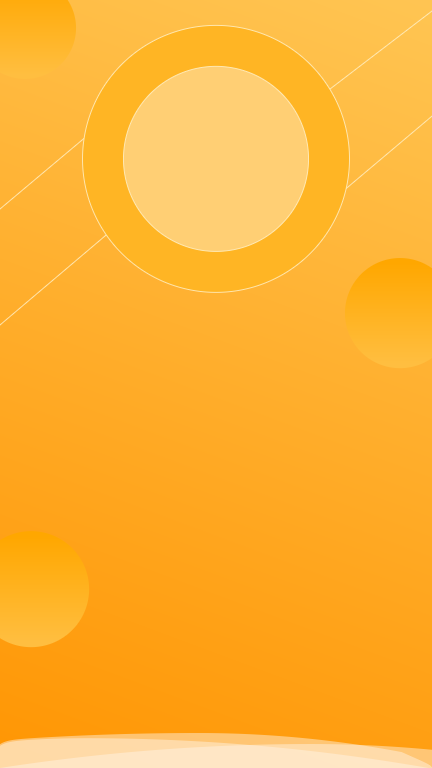
Write a Shadertoy shader that draws this background.

```glsl
// Warm orange gradient with a ringed disc, shaded balls, thin slanted lines and pale waves.

// Lengths are in canvas widths.
const vec3 DEEP_ORANGE = vec3(1.0, 0.592, 0.02);
const vec3 SOFT_AMBER  = vec3(1.0, 0.77, 0.32);
const vec3 RING_FILL   = vec3(1.0, 0.71, 0.14);
const vec3 DISC_FILL   = vec3(1.0, 0.812, 0.455);
const vec3 BALL_TOP    = vec3(1.0, 0.655, 0.0);
const vec3 BALL_BOTTOM = vec3(1.0, 0.745, 0.25);
const vec3 LINE_CREAM  = vec3(1.0, 0.94, 0.78);
const vec3 WAVE_CREAM  = vec3(1.0, 0.955, 0.9);

const vec2 GRADIENT_DIR   = vec2(0.35, 0.94);
const vec2 GRADIENT_RANGE = vec2(0.06, 2.0);
const vec2 DISC_CENTER    = vec2(0.5, 1.41);
const float RING_RADIUS   = 0.309;
const float DISC_RADIUS   = 0.2142;
const float LINE_HALF     = 0.0011;
const float LINE_ALPHA    = 0.85;
const float WAVE_ALPHA    = 0.47;

// Center and radius of each ball.
const vec3 BALLS[3] = vec3[3](
    vec3(0.058, 1.713, 0.118),
    vec3(0.926, 1.053, 0.1275),
    vec3(0.072, 0.414, 0.1343));

// Start and end of each slanted line.
const vec4 LINES[4] = vec4[4](
    vec4(0.0, 1.294, 0.194, 1.457),
    vec4(0.0, 1.0255, 0.246, 1.234),
    vec4(0.763, 1.571, 1.0, 1.7523),
    vec4(0.802, 1.342, 1.0, 1.509));

// Crest x, crest height, left curvature and right curvature of each wave.
const vec4 WAVES[3] = vec4[3](
    vec4(0.46, 0.081, 0.08, 0.20),
    vec4(0.20, 0.069, 0.22, 0.11),
    vec4(0.72, 0.0555, 0.107, 0.17));

float pixel;

// Smooth coverage of the region where the distance is negative.
float cover(float dist) {
    return clamp(0.5 - dist / pixel, 0.0, 1.0);
}

float segmentDistance(vec2 p, vec2 a, vec2 b) {
    vec2 ab = b - a;
    float t = clamp(dot(p - a, ab) / dot(ab, ab), 0.0, 1.0);
    return length(p - a - ab * t);
}

float stroke(float dist) {
    return LINE_ALPHA * cover(abs(dist) - LINE_HALF);
}

float waveHeight(float x, vec4 wave) {
    float dx = x - wave.x;
    return wave.y - (dx < 0.0 ? wave.z : wave.w) * dx * dx;
}

void mainImage(out vec4 fragColor, in vec2 fragCoord) {
    pixel = 1.0 / iResolution.x;
    vec2 p = fragCoord * pixel;

    // Diagonal background
    float t = (dot(p, GRADIENT_DIR) - GRADIENT_RANGE.x) / (GRADIENT_RANGE.y - GRADIENT_RANGE.x);
    vec3 color = mix(DEEP_ORANGE, SOFT_AMBER, clamp(t, 0.0, 1.0));

    // Balls shaded from top to bottom
    for (int i = 0; i < 3; i++) {
        vec2 q = (p - BALLS[i].xy) / BALLS[i].z;
        vec3 shade = mix(BALL_BOTTOM, BALL_TOP, clamp(0.5 + 0.55 * q.y, 0.0, 1.0));
        color = mix(color, shade, cover((length(q) - 1.0) * BALLS[i].z));
    }

    // Slanted lines
    for (int i = 0; i < 4; i++) {
        color = mix(color, LINE_CREAM, stroke(segmentDistance(p, LINES[i].xy, LINES[i].zw)));
    }

    // Ring and inner disc with fine outlines
    float r = length(p - DISC_CENTER);
    color = mix(color, RING_FILL, cover(r - RING_RADIUS));
    color = mix(color, DISC_FILL, cover(r - DISC_RADIUS));
    color = mix(color, LINE_CREAM, stroke(r - RING_RADIUS));
    color = mix(color, LINE_CREAM, stroke(r - DISC_RADIUS));

    // Overlapping translucent waves, the first one rounded off at the right
    for (int i = 0; i < 3; i++) {
        float height = waveHeight(p.x, WAVES[i]);
        if (i == 0) height *= sqrt(clamp((1.0 - p.x) / 0.07, 0.0, 1.0));
        if (i < 2) height -= 0.009 * exp(-p.x / 0.015);
        color = mix(color, WAVE_CREAM, WAVE_ALPHA * cover(p.y - height));
    }

    fragColor = vec4(color, 1.0);
}
```
